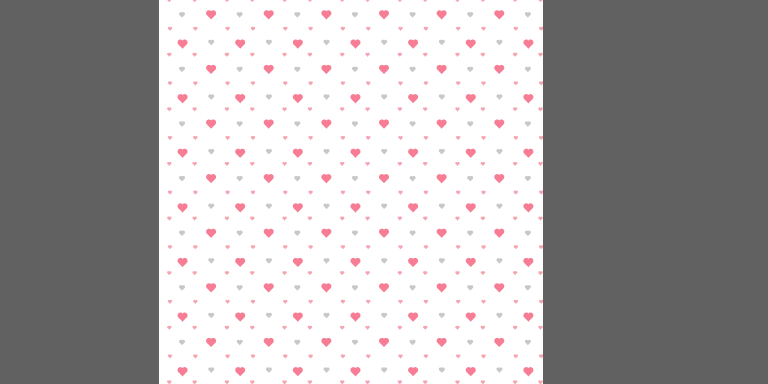
This pattern is drawn by a Shadertoy shader. Its source:

```glsl
#define PANEL_LEFT 0.414
#define PANEL_WIDTH 1.0
#define TILE vec2(0.1501, 0.1422)
#define BIG_WIDTH 0.0260
#define GRAY_WIDTH 0.0155
#define SMALL_WIDTH 0.0112
#define SURROUND vec3(0.38)
#define PAPER vec3(1.0)
#define ROSE vec3(0.965, 0.490, 0.580)
#define BLUSH vec3(0.965, 0.640, 0.700)
#define SILVER vec3(0.785)

// Signed distance to a heart of unit width, centred on its bounds
float heartDistance(vec2 p) {
    const float scale = 1.207;
    p = p * scale + vec2(0.0, 0.552);
    p.x = abs(p.x);
    float d;
    if (p.x + p.y > 1.0) {
        d = length(p - vec2(0.25, 0.75)) - sqrt(2.0) / 4.0;
    } else {
        vec2 toNotch = p - vec2(0.0, 1.0);
        vec2 toSide = p - 0.5 * max(p.x + p.y, 0.0);
        d = sqrt(min(dot(toNotch, toNotch), dot(toSide, toSide))) * sign(p.x - p.y);
    }
    return d / scale;
}

// Coverage of one heart repeated in every tile; uv and center are in tiles
float heartMask(vec2 uv, vec2 center, float width, float pixel) {
    vec2 p = (fract(uv - center + 0.5) - 0.5) * TILE;
    p.y = -p.y;
    float d = heartDistance(p / width) * width;
    return clamp(0.5 - d / pixel, 0.0, 1.0);
}

void mainImage(out vec4 fragColor, in vec2 fragCoord) {
    float pixel = 1.0 / iResolution.y;
    vec2 pos = fragCoord * pixel;

    // Tile coordinates run right and down from the panel's top left corner
    vec2 uv = vec2(pos.x - PANEL_LEFT, 1.0 - pos.y) / TILE;
    vec3 color = PAPER;

    // Two staggered rows per tile
    for (int row = 0; row < 2; row++) {
        float r = float(row);
        vec2 bigCenter = vec2(0.904 - 0.495 * r, 0.272 + 0.535 * r);
        vec2 grayCenter = vec2(0.400 + 0.507 * r, 0.272 + 0.506 * r);
        color = mix(color, ROSE, heartMask(uv, bigCenter, BIG_WIDTH, pixel));
        color = mix(color, SILVER, heartMask(uv, grayCenter, GRAY_WIDTH, pixel));

        // A pair of small hearts between the rows
        for (int side = 0; side < 2; side++) {
            vec2 smallCenter = vec2(0.191 + 0.440 * float(side) - 0.012 * r, 0.527 + 0.475 * r);
            color = mix(color, BLUSH, heartMask(uv, smallCenter, SMALL_WIDTH, pixel));
        }
    }

    // Plain surround on both sides of the panel
    float edge = abs(pos.x - PANEL_LEFT - 0.5 * PANEL_WIDTH) - 0.5 * PANEL_WIDTH;
    color = mix(color, SURROUND, clamp(0.5 + edge / pixel, 0.0, 1.0));
    fragColor = vec4(color, 1.0);
}
```
